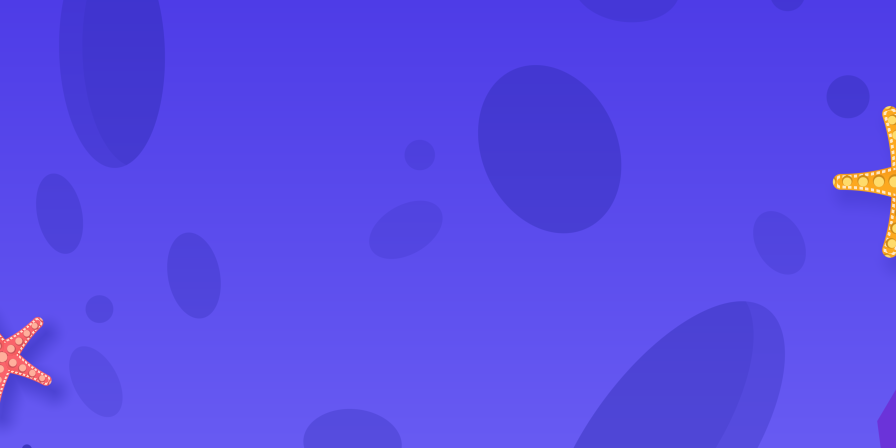
Write a WebGL 2 fragment shader that draws this background.

```glsl
#version 300 es
precision highp float;
// Violet-blue seabed backdrop with dark tilted ovals and two starfish at the sides.

uniform vec2 u_resolution;
out vec4 fragColor;

// Lengths are in canvas heights, origin at the lower left
const vec3 TOP_BLUE = vec3(0.305, 0.235, 0.905);
const vec3 LOW_BLUE = vec3(0.405, 0.355, 0.950);
const vec3 SHADE = vec3(0.16, 0.15, 0.66);
const vec3 CORAL = vec3(0.42, 0.20, 0.85);
const vec3 ORANGE = vec3(0.99, 0.66, 0.12);
const vec3 ORANGE_SPOT = vec3(1.0, 0.86, 0.42);
const vec3 RED = vec3(0.98, 0.39, 0.42);
const vec3 RED_SPOT = vec3(1.0, 0.69, 0.61);
const vec2 ORANGE_CENTER = vec2(2.036, 0.594);
const vec2 RED_CENTER = vec2(0.005, 0.203);
const vec2 SHADOW_SHIFT = vec2(0.018, -0.025);
const float ARM_SECTOR = 1.25664;
const float SPOT_STEP = 0.2;

// Ovals: center, long and short radius
const int OVAL_COUNT = 10;
const vec4 OVALS[OVAL_COUNT] = vec4[](
  vec4(0.250, 0.885, 0.260, 0.118), vec4(1.484, -0.003, 0.388, 0.175),
  vec4(0.133, 0.523, 0.091, 0.050), vec4(0.433, 0.385, 0.097, 0.058),
  vec4(0.214, 0.148, 0.086, 0.049), vec4(0.787, 0.010, 0.110, 0.077),
  vec4(0.906, 0.487, 0.089, 0.055), vec4(1.227, 0.667, 0.195, 0.151),
  vec4(1.398, 1.031, 0.120, 0.080), vec4(1.740, 0.458, 0.076, 0.052));
// Clockwise tilt from vertical, opacity
const vec2 OVAL_STYLE[OVAL_COUNT] = vec2[](
  vec2(-0.03, 0.28), vec2(0.627, 0.27), vec2(-0.21, 0.27), vec2(-0.19, 0.27),
  vec2(-0.50, 0.18), vec2(1.65, 0.27), vec2(1.05, 0.18), vec2(-0.44, 0.37),
  vec2(1.70, 0.25), vec2(-0.52, 0.20));
// The first ovals carry a shifted inner layer
const int LAYERED = 2;
const vec2 INNER_SHIFT[LAYERED] = vec2[](vec2(0.052, 0.0), vec2(-0.07, 0.042));
const float INNER_OPACITY = 0.15;

// Discs: center, radius, opacity
const int DISC_COUNT = 5;
const vec4 DISCS[DISC_COUNT] = vec4[](
  vec4(0.222, 0.310, 0.031, 0.25), vec4(0.937, 0.654, 0.034, 0.20),
  vec4(1.758, 1.014, 0.039, 0.30), vec4(1.893, 0.784, 0.048, 0.35),
  vec4(0.060, -0.003, 0.011, 0.70));

float cover(float d) {
  float edge = 0.75 / u_resolution.y;
  return 1.0 - smoothstep(-edge, edge, d);
}

float ovalDistance(vec2 p, vec2 radii, float tilt) {
  float s = sin(tilt), c = cos(tilt);
  vec2 q = vec2(dot(p, vec2(s, c)), dot(p, vec2(c, -s)));
  float k = length(q / radii);
  return k * (k - 1.0) / max(length(q / (radii * radii)), 0.001);
}

// Fold the plane onto one arm lying along +x
vec2 foldArm(vec2 p, float turn) {
  float a = atan(p.y, p.x + 1e-6) - turn;
  a = mod(a + 0.5 * ARM_SECTOR, ARM_SECTOR) - 0.5 * ARM_SECTOR;
  return length(p) * vec2(cos(a), sin(a));
}

// Unit starfish: tapered round-tipped arms
float starDistance(vec2 q) {
  float x = clamp(q.x, 0.0, 0.9);
  float taper = 1.0 - x / 0.9;
  return length(q - vec2(x, 0.0)) - 0.10 - 0.18 * taper * taper;
}

vec3 drawStarfish(vec3 color, vec2 p, float size, float turn, vec3 body, vec3 spot, float shadow) {
  // Soft shadow below the body
  float shadowDist = starDistance(foldArm((p - SHADOW_SHIFT) / size, turn)) * size;
  color = mix(color, SHADE, shadow * (1.0 - smoothstep(-0.025, 0.04, shadowDist)));

  vec2 q = foldArm(p / size, turn);
  float d = starDistance(q);
  vec3 skin = mix(body, body * vec3(0.96, 0.84, 0.75), smoothstep(0.0, 0.25, -q.y));

  // Dashed highlight along the rim
  float rim = cover((abs(d + 0.035) - 0.018) * size);
  float dash = smoothstep(0.25, 0.4, abs(fract(q.x * 14.0) - 0.5) + 0.12);
  skin = mix(skin, vec3(1.0, 0.95, 0.88), rim * dash * 0.85);

  // Row of raised spots on each arm
  vec2 cell = vec2((fract((q.x - 0.72) / SPOT_STEP) - 0.5) * SPOT_STEP, q.y);
  float radius = mix(0.075, 0.05, clamp(q.x, 0.0, 1.0));
  skin = mix(skin, body * 0.82, cover((length(cell + vec2(0.0, 0.015)) - radius - 0.012) * size));
  skin = mix(skin, spot, cover((length(cell) - radius) * size));
  return mix(color, skin, cover(d * size));
}

void main() {
  vec2 p = gl_FragCoord.xy / u_resolution.y;
  p.x *= 2.0 * u_resolution.y / u_resolution.x;
  vec3 color = mix(LOW_BLUE, TOP_BLUE, p.y);

  for (int i = 0; i < OVAL_COUNT; i++) {
    vec2 local = p - OVALS[i].xy;
    float d = ovalDistance(local, OVALS[i].zw, OVAL_STYLE[i].x);
    color = mix(color, SHADE, OVAL_STYLE[i].y * cover(d));
    if (i < LAYERED) {
      float inner = ovalDistance(local - INNER_SHIFT[i], OVALS[i].zw, OVAL_STYLE[i].x);
      color = mix(color, SHADE, INNER_OPACITY * cover(max(d, inner)));
    }
  }
  for (int i = 0; i < DISC_COUNT; i++)
    color = mix(color, SHADE, DISCS[i].w * cover(length(p - DISCS[i].xy) - DISCS[i].z));

  // Coral tip in the lower right corner
  vec2 tip = p - vec2(1.958, 0.06);
  float coral = max(dot(tip, vec2(-0.86, 0.51)), dot(tip, vec2(-0.99, -0.13)));
  color = mix(color, CORAL, cover(coral));

  color = drawStarfish(color, p - ORANGE_CENTER, 0.177, 3.14159, ORANGE, ORANGE_SPOT, 0.25);
  color = drawStarfish(color, p - RED_CENTER, 0.123, 0.77, RED, RED_SPOT, 0.45);
  fragColor = vec4(color, 1.0);
}
```
